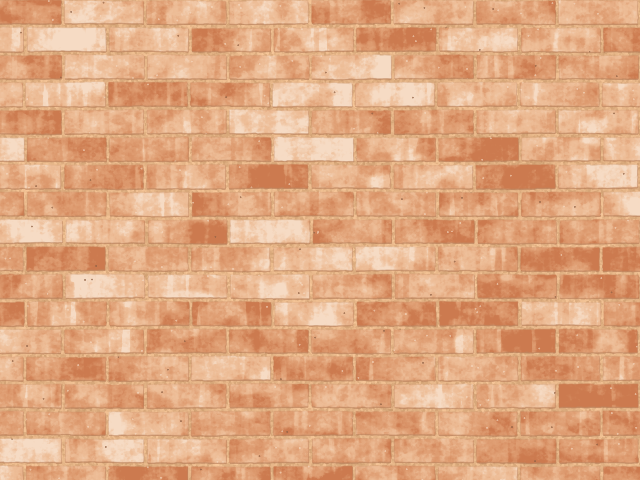
Give the GLSL for this texture, as a WebGL 1 fragment shader.

```glsl
precision highp float;
uniform vec2 u_resolution;

// Layout, in units of the canvas height
const vec2 CELL = vec2(0.1716, 0.0571);
const vec2 JOINT = vec2(0.0062, 0.0078);
const float TOP_JOINT = 0.9462;
const float EVEN_START = 0.132;
const float ODD_START = 0.052;

const vec3 DEEP_CLAY = vec3(0.80, 0.48, 0.31);
const vec3 CLAY = vec3(0.87, 0.61, 0.44);
const vec3 PEACH = vec3(0.93, 0.74, 0.59);
const vec3 LIME_WASH = vec3(0.965, 0.86, 0.77);
const vec3 MORTAR = vec3(0.89, 0.70, 0.52);
const vec3 SHADOW = vec3(0.70, 0.47, 0.33);

float hash(vec2 p) {
  vec3 q = fract(p.xyx * vec3(0.1031, 0.1030, 0.0973));
  q += dot(q, q.yzx + 33.33);
  return fract((q.x + q.y) * q.z);
}

// Cellular noise: x = blended cell value, y = nearest distance, z = nearest value
vec3 cells(vec2 p) {
  vec2 base = floor(p);
  float sum = 0.0;
  float weights = 0.0;
  vec2 nearest = vec2(8.0, 0.0);
  for (int j = -1; j <= 1; j++) {
    for (int i = -1; i <= 1; i++) {
      vec2 id = base + vec2(float(i), float(j));
      vec2 site = id + vec2(hash(id + 17.3), hash(id + 59.1));
      float value = hash(id + 91.7);
      float dist = length(site - p);
      float weight = exp(-7.0 * dist * dist);
      sum += value * weight;
      weights += weight;
      if (dist < nearest.x) nearest = vec2(dist, value);
    }
  }
  return vec3(sum / weights, nearest);
}

// Layered blotches, centred on zero
float clouds(vec2 p) {
  return 0.55 * cells(p).x + 0.28 * cells(p * 2.3 + 7.0).x
       + 0.17 * cells(p * 5.9 + 31.0).x - 0.5;
}

float boxDistance(vec2 p, vec2 halfSize, float radius) {
  vec2 q = abs(p) - halfSize + radius;
  return length(max(q, 0.0)) + min(max(q.x, q.y), 0.0) - radius;
}

vec3 clayRamp(float tone) {
  vec3 color = mix(DEEP_CLAY, CLAY, smoothstep(0.0, 0.36, tone));
  color = mix(color, PEACH, smoothstep(0.30, 0.68, tone));
  return mix(color, LIME_WASH, smoothstep(0.64, 1.0, tone));
}

// Firing and wash of one brick: 0 is dark clay, 1 is pale
float brickTone(vec2 local, vec2 id, vec2 p) {
  vec2 surface = p + 3.1 * vec2(hash(id + 5.0), hash(id + 8.0));
  float tone = 0.17 + 0.64 * hash(id + 23.0);
  tone += 0.17 * (p.y - 0.5) - 0.08 * (p.x - 0.67);
  // One end fired differently, with a fairly crisp boundary
  float split = (hash(id + 41.0) - 0.5) * 0.9;
  float softness = 0.03 + 0.2 * hash(id + 47.0);
  float change = (hash(id + 53.0) - 0.5) * 0.42;
  tone += change * smoothstep(-softness, softness, local.x - split);
  tone -= 0.10 * smoothstep(0.28, 0.5, abs(local.x));
  // Blotches and vertical drips
  float streak = cells(surface * vec2(105.0, 9.0)).x;
  tone += 0.85 * clouds(surface * vec2(19.0, 26.0));
  tone += 0.20 * (streak - 0.5);
  tone += 0.22 * smoothstep(0.80, 0.97, streak) * hash(id + 67.0);
  return tone;
}

void main() {
  vec2 p = gl_FragCoord.xy / u_resolution.y;
  float pixel = 1.0 / u_resolution.y;

  // Running bond with slightly uneven courses
  float sag = 0.0007 * sin(p.x * 9.0 + p.y * 14.0) + 0.0004 * sin(p.x * 31.0 + p.y * 47.0);
  float course = (TOP_JOINT - p.y + sag) / CELL.y + 1.0;
  float row = floor(course);
  float start = mix(EVEN_START, ODD_START, mod(row, 2.0));
  start += 0.004 * (hash(vec2(row + 3.0, 12.0)) - 0.5);
  float along = (p.x - start) / CELL.x;
  vec2 id = vec2(floor(along), row) + 10.0;
  vec2 local = fract(vec2(along, course)) - 0.5;

  // Worn brick outline
  vec2 halfSize = 0.5 * (CELL - JOINT);
  halfSize -= vec2(0.0012, 0.0010) * (vec2(hash(id + 71.0), hash(id + 83.0)) - 0.3);
  float wear = 0.0016 * (cells(p * 95.0).x - 0.5);
  float edge = boxDistance(local * CELL, halfSize, 0.002) + wear;
  float brick = 1.0 - smoothstep(-pixel, pixel, edge);

  // Mortar with shade below each brick
  float grain = cells(p * 230.0).x - 0.5;
  vec3 mortar = MORTAR + 0.12 * grain + 0.08 * clouds(p * 14.0);
  float shade = boxDistance(local * CELL - vec2(0.0005, 0.0020), halfSize, 0.002) + wear;
  mortar = mix(mortar, SHADOW, 0.65 * (1.0 - smoothstep(-0.0010, 0.0012, shade)));

  // Brick face with pale flecks and dark pits
  vec3 face = clayRamp(brickTone(local, id, p) + 0.13 * grain);
  face = mix(face, SHADOW, 0.22 * smoothstep(-0.0022, 0.0, edge));
  vec3 speck = cells(p * 62.0);
  float spot = 1.0 - smoothstep(0.07, 0.17, speck.y);
  face = mix(face, LIME_WASH, 0.6 * spot * step(0.95, speck.z));
  face = mix(face, SHADOW * 0.8, 0.7 * spot * step(speck.z, 0.012));

  gl_FragColor = vec4(mix(mortar, face, brick), 1.0);
}
```
